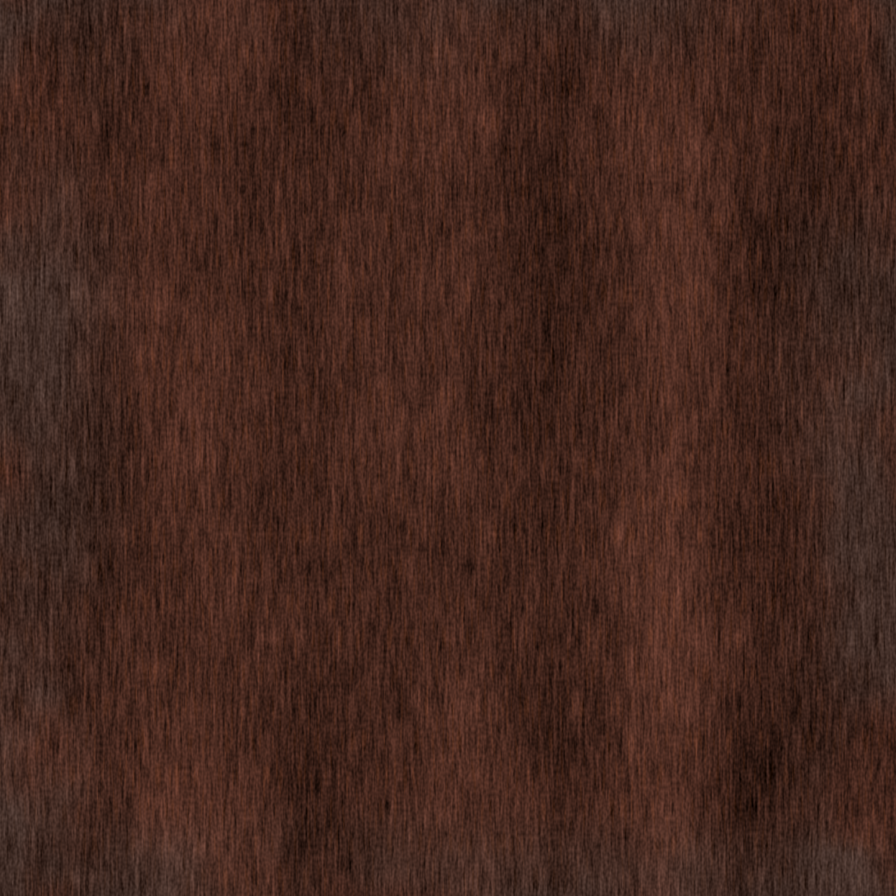
Write a Shadertoy shader that draws this texture.

```glsl
// Dark stained wood: fine vertical fibres over soft, broad light and dark bands.
// Stretched gradient noise makes the fibres, bands and blotches; a cool,
// cloudy haze settles around the border.

vec2 randomGradient(vec2 cell) {
    vec3 p = fract(cell.xyx * vec3(0.1031, 0.1030, 0.0973));
    p += dot(p, p.yzx + 33.33);
    float angle = 6.2832 * fract((p.x + p.y) * p.z);
    return vec2(cos(angle), sin(angle));
}

// Gradient noise, roughly -0.7 to 0.7
float gradientNoise(vec2 p) {
    vec2 cell = floor(p), f = fract(p);
    vec2 w = f * f * f * (f * (f * 6.0 - 15.0) + 10.0);
    float a = dot(randomGradient(cell), f);
    float b = dot(randomGradient(cell + vec2(1, 0)), f - vec2(1, 0));
    float c = dot(randomGradient(cell + vec2(0, 1)), f - vec2(0, 1));
    float d = dot(randomGradient(cell + vec2(1, 1)), f - vec2(1, 1));
    return mix(mix(a, b, w.x), mix(c, d, w.x), w.y);
}

float fbm(vec2 p) {
    float sum = 0.0, amplitude = 1.0;
    for (int i = 0; i < 4; i++) {
        sum += amplitude * gradientNoise(p);
        p = p * 2.03 + 17.3;
        amplitude *= 0.55;
    }
    return sum;
}

// Soft vertical stripe around a centre line
float softBand(float x, float centre, float width) {
    float d = (x - centre) / width;
    return exp(-d * d);
}

void mainImage(out vec4 fragColor, in vec2 fragCoord) {
    vec2 uv = fragCoord / iResolution.xy;

    // Broad bands, with slightly wandering borders
    float x = uv.x + 0.02 * gradientNoise(uv * vec2(3.0, 4.0) + 5.0);
    float fade = 1.0 - 0.5 * smoothstep(0.5, 1.0, uv.y);
    float bands = 0.34 * fade * softBand(x, 0.75, 0.05) + 0.17 * softBand(x, 0.21, 0.08)
                + 0.12 * softBand(x, 0.51, 0.05) - 0.20 * softBand(x, 0.87, 0.06)
                - 0.14 * softBand(x, 0.62, 0.04) - 0.12 * softBand(x, 0.34, 0.04)
                - 0.14 * softBand(x, 0.12, 0.03);

    // Blotches and streaks of middle size
    float blotches = 0.32 * fbm(uv * vec2(6.0, 4.0) + 31.0);
    float streaks = 0.26 * gradientNoise(uv * vec2(38.0, 6.0) + 60.0)
                  + 0.24 * gradientNoise(uv * vec2(90.0, 11.0) + 11.0);

    // Fine fibres, hair-thin lines, grit and short dark pores
    float fibres = 0.38 * gradientNoise(uv * vec2(165.0, 16.0) + 90.0)
                 + 0.62 * gradientNoise(uv * vec2(290.0, 26.0) + 43.0)
                 + 0.50 * gradientNoise(uv * vec2(390.0, 60.0) + 19.3);
    float grit = 0.55 * gradientNoise(uv * vec2(350.0, 230.0) + 7.6);
    float pores = smoothstep(0.2, 0.42, gradientNoise(uv * vec2(250.0, 45.0) + 130.0));

    float tone = 0.46 + bands + blotches + streaks + fibres + grit - 0.28 * pores;
    vec3 wood = mix(vec3(0.185, 0.100, 0.073), vec3(0.355, 0.207, 0.162), tone);

    // Some fibres lean to copper
    float copper = smoothstep(0.1, 0.4, gradientNoise(uv * vec2(280.0, 26.0) + 210.0));
    wood += copper * vec3(0.024, 0.007, -0.008);

    // Cloudy grey haze near the border, strongest in the corners
    vec2 edge = abs(uv - 0.5) * 2.0;
    float border = smoothstep(0.64, 1.0, edge.x) + 0.8 * smoothstep(0.76, 1.05, edge.y);
    float cloud = smoothstep(-0.55, 0.6, fbm(uv * vec2(5.0, 4.0) + 77.0));
    float haze = clamp(border * cloud, 0.0, 0.7);
    vec3 hazeColour = vec3(0.250, 0.190, 0.168) + 0.13 * (tone - 0.46);

    fragColor = vec4(clamp(mix(wood, hazeColour, haze), 0.0, 1.0), 1.0);
}
```
